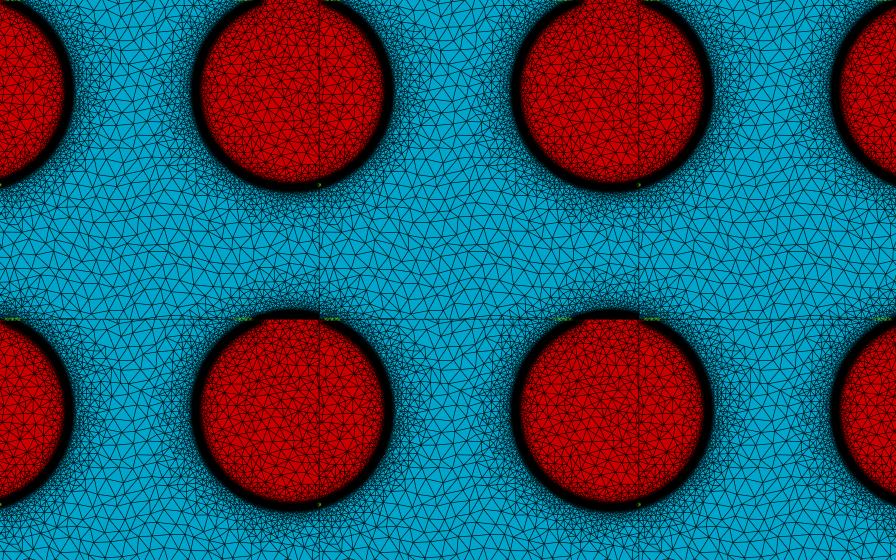
Write a Shadertoy shader that draws this pattern.

```glsl
// A repeating tile with a red disc on blue, covered by a graded triangle mesh.
// A jittered triangular lattice is refined by bisecting the longest edge of each
// triangle until it suits the distance to the rim, where lines merge into black.

#define TILE 0.5708                    // repeat, in canvas heights
#define CORNER vec2(0.570, 0.430)      // a corner shared by four tiles
#define CENTER vec2(-0.048, -0.1633)   // disc centre, from that corner
#define RADIUS 0.1725
#define RIM 0.0070                     // half width of the solid black rim
#define EDGE 0.0255                    // edge length of the coarse mesh
#define JITTER 0.46
#define HALF_LINE 0.00055
#define BLUE vec3(0.0, 0.65, 0.80)
#define RED vec3(0.80, 0.0, 0.0)
#define SPECK vec3(0.40, 0.85, 0.08)

vec2 hash2(vec2 p) {
    vec3 h = fract(vec3(p.xyx) * vec3(0.1031, 0.1030, 0.0973));
    h += dot(h, h.yzx + 33.33);
    return fract((h.xx + h.yz) * h.zy);
}

float cross2(vec2 a, vec2 b) { return a.x * b.y - a.y * b.x; }

// Offset from the nearest disc centre
vec2 fromDisc(vec2 q) {
    return mod(q - CENTER + 0.5 * TILE, TILE) - 0.5 * TILE;
}

// Strip below the tile border where the disc is cut flat and has no rim
float flatTop(vec2 v) {
    return (1.0 - smoothstep(0.035, 0.065, abs(v.x))) * step(0.1, v.y) * step(v.y, -CENTER.y);
}

// Wanted edge length: fine at the rim, coarse far away
float meshSize(vec2 q) {
    vec2 v = fromDisc(q);
    float d = length(v) - RADIUS;
    if (d > 0.0) return min(EDGE, 0.0025 + 0.22 * d);
    return mix(min(0.0175, 0.0025 - 0.32 * d), 0.013, flatTop(v));
}

// Lattice vertex, bent by slow waves and jittered
vec2 vertex(vec2 id) {
    vec2 j = (hash2(id + 57.0) - 0.5) * JITTER;
    j += 0.28 * sin(id.yx * vec2(0.5, 0.7) + vec2(0.0, 0.3) * id);
    return EDGE * (vec2(id.x + 0.5 * id.y, 0.866 * id.y) + j);
}

bool inside(vec2 p, vec2 a, vec2 b, vec2 c) {
    return cross2(b - a, p - a) >= 0.0 && cross2(c - b, p - b) >= 0.0
        && cross2(a - c, p - c) >= 0.0;
}

// Share of a pixel covered by a thin line at distance d
float lineCover(float d, float px) {
    return max(min(HALF_LINE, d + 0.5 * px) - max(-HALF_LINE, d - 0.5 * px), 0.0) / px;
}

float edgeCover(vec2 p, vec2 a, vec2 b, float px) {
    vec2 e = b - a;
    return lineCover(abs(cross2(e, p - a)) / max(length(e), 1e-5), px);
}

float meshCover(vec2 p, float px) {
    // Find the coarse triangle around p
    float row = p.y / (0.866 * EDGE);
    vec2 cell = floor(vec2(p.x / EDGE - 0.5 * row, row));
    vec2 a = vertex(cell), b = vertex(cell + vec2(1, 0)), c = vertex(cell + vec2(0, 1));
    for (int k = 0; k < 9; k++) {
        vec2 id = cell + vec2(k % 3 - 1, k / 3 - 1);
        vec2 v00 = vertex(id), v10 = vertex(id + vec2(1, 0));
        vec2 v01 = vertex(id + vec2(0, 1)), v11 = vertex(id + vec2(1, 1));
        if (inside(p, v00, v10, v01)) { a = v00; b = v10; c = v01; break; }
        if (inside(p, v10, v11, v01)) { a = v10; b = v11; c = v01; break; }
    }
    // Bisect the longest edge, keeping the half that holds p
    for (int k = 0; k < 9; k++) {
        float ab = distance(a, b), bc = distance(b, c), ca = distance(c, a);
        vec2 t = a;
        if (bc > ab && bc >= ca) { a = b; b = c; c = t; }
        else if (ca > ab) { a = c; c = b; b = t; }
        vec2 m = 0.5 * (a + b);
        if (distance(a, b) < 1.55 * meshSize(m)) break;
        if (cross2(c - m, p - m) > 0.0) b = m; else a = m;
    }
    return 1.0 - (1.0 - edgeCover(p, a, b, px)) * (1.0 - edgeCover(p, b, c, px))
               * (1.0 - edgeCover(p, c, a, px));
}

void mainImage(out vec4 fragColor, in vec2 fragCoord) {
    float px = 1.0 / iResolution.y;
    vec2 q = mod(fragCoord * px - CORNER, TILE);
    vec2 v = fromDisc(q);
    float d = length(v) - RADIUS;

    // The disc is cut off past the corner, leaving a cap on one side only
    vec2 past = smoothstep(-0.5 * px, 0.5 * px, v + CENTER * vec2(1, 1));
    float keep = 1.0 - past.x * past.y;

    // Fill, mesh and tile borders
    vec3 col = mix(BLUE, RED, keep * smoothstep(0.5 * px, -0.5 * px, d));
    col *= 1.0 - meshCover(q, px);
    vec2 border = min(q, TILE - q);
    col *= 1.0 - lineCover(min(border.x, border.y), px);

    // Black rim, fading softly on both sides, and the solid cap
    float rim = 1.0 - smoothstep(RIM - 0.003, RIM + 0.008, abs(d));
    rim *= 1.0 - flatTop(v);
    float cap = step(-CENTER.y, v.y) * step(d, RIM);
    col *= 1.0 - keep * max(rim, cap);

    // Green specks where the rim meets the tile borders
    float along = 1.0 - smoothstep(0.008, 0.022, abs(abs(v.x + 0.008) - 0.08));
    float nearLine = 1.0 - smoothstep(0.001, 0.004, abs(v.y + CENTER.y));
    float foot = 1.0 - smoothstep(0.002, 0.005, distance(v, vec2(-CENTER.x, -0.168)));
    float grain = 0.5 + 0.25 * (sin(v.x * 610.0 + v.y * 400.0) + sin(v.x * 987.0 - v.y * 730.0));
    col = mix(col, SPECK, 0.8 * grain * max(along * nearLine, foot));

    fragColor = vec4(col, 1.0);
}
```
